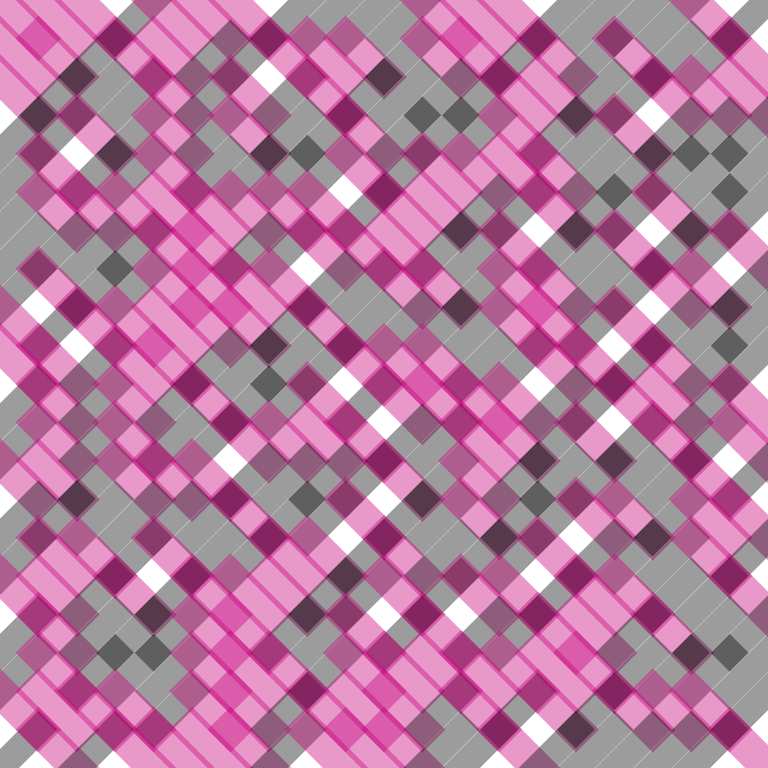
This pattern is drawn by a Shadertoy shader. Its source:

```glsl
// A weave of translucent diagonal bars: every cell of a square grid holds one
// square-capped bar, either a falling pink one or a rising grey one.
// Neighbouring bars overlap and are blended in row order, top left first.

const float CELLS = 20.0;         // cells along the canvas height
const float PINK_SHARE = 0.52;    // chance that a cell holds a pink bar
const float PINK_WIDTH = 0.84;    // bar widths, in cells
const float GREY_WIDTH = 0.70;
const vec4 PINK = vec4(0.78, 0.02, 0.49, 0.41);   // colour and opacity
const vec4 GREY = vec4(0.0, 0.0, 0.0, 0.39);
const float SQRT_HALF = 0.70710678;

// Pseudo-random value in 0..1 for a cell
float hash(vec2 cell) {
    vec3 p = fract(vec3(cell.xyx) * vec3(0.1031, 0.1030, 0.0973) + 0.37);
    p += dot(p, p.yzx + 33.33);
    return fract((p.x + p.y) * p.z);
}

// Antialiased coverage of a band centred on zero
float band(float d, float halfWidth, float pixel) {
    return clamp((halfWidth - abs(d)) / pixel + 0.5, 0.0, 1.0);
}

// Coverage of a bar joining opposite cell corners, with square end caps
float bar(vec2 p, vec2 direction, float width, float pixel) {
    float along = dot(p, direction);
    float across = dot(p, vec2(-direction.y, direction.x));
    float halfWidth = 0.5 * width;
    return band(across, halfWidth, pixel)
         * band(along, SQRT_HALF + halfWidth, pixel);
}

// Lay the bar of one cell over the colour below it
vec3 layBar(vec3 below, vec2 p, vec2 cell, float pixel) {
    bool isPink = hash(cell) < PINK_SHARE;
    vec2 direction = SQRT_HALF * vec2(1.0, isPink ? 1.0 : -1.0);
    vec4 paint = isPink ? PINK : GREY;
    float width = isPink ? PINK_WIDTH : GREY_WIDTH;
    float coverage = bar(p - cell - 0.5, direction, width, pixel);
    return mix(below, paint.rgb, paint.a * coverage);
}

void mainImage(out vec4 fragColor, in vec2 fragCoord) {
    float pixel = CELLS / iResolution.y;
    vec2 gridSize = iResolution.xy * pixel;

    // Grid coordinates with rows counted from the top
    vec2 p = vec2(fragCoord.x, iResolution.y - fragCoord.y) * pixel;
    vec2 home = floor(p);

    // Bars reach into adjacent cells only; none start outside the canvas
    vec3 color = vec3(1.0);
    for (int y = -1; y <= 1; y++) {
        for (int x = -1; x <= 1; x++) {
            vec2 cell = home + vec2(x, y);
            bool inside = all(greaterThanEqual(cell, vec2(0.0)))
                       && all(lessThan(cell + 0.5, gridSize));
            if (inside) color = layBar(color, p, cell, pixel);
        }
    }
    fragColor = vec4(color, 1.0);
}
```
